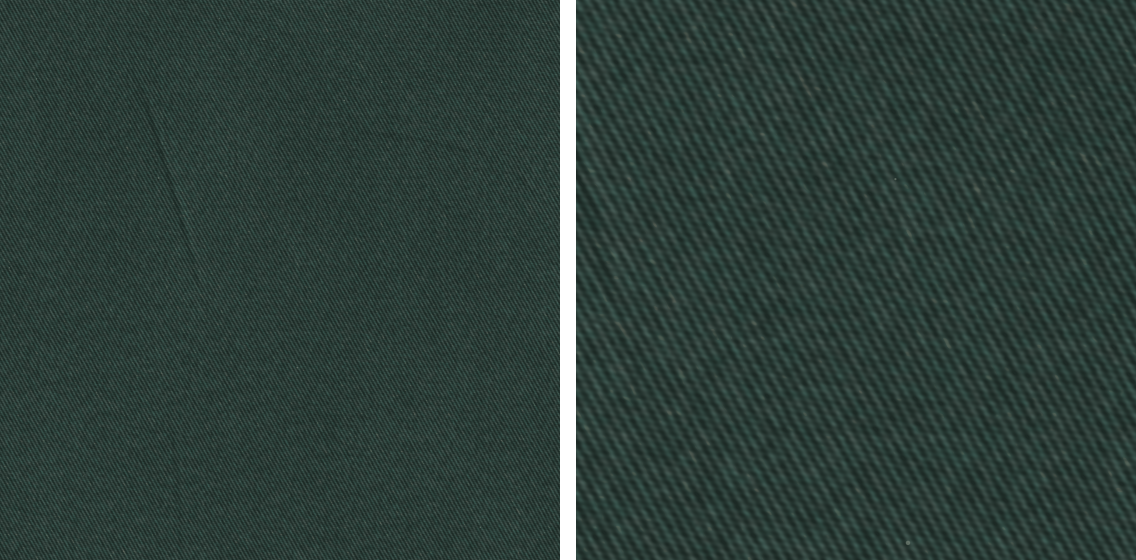
Left: the whole. Right: its middle third, enlarged.
This texture is drawn by a three.js fragment shader. Its source:

```glsl
// Dark green cotton twill: fine steep ribs falling to the right, crossed by
// weft picks that break each rib into uneven stitches. Faint shade drift,
// a few pressed creases and stray lint flecks lie over the weave.
varying vec2 vUv;

float hash(vec2 p) {
  return fract(sin(dot(p, vec2(127.1, 311.7))) * 43758.5453);
}

float noise(vec2 p) {
  vec2 i = floor(p), f = fract(p);
  f = f * f * (3.0 - 2.0 * f);
  return mix(mix(hash(i), hash(i + vec2(1.0, 0.0)), f.x),
             mix(hash(i + vec2(0.0, 1.0)), hash(i + vec2(1.0, 1.0)), f.x), f.y);
}

// Cosine wave that fades out when its period becomes too small to draw
float wave(float phase) {
  return cos(6.28318 * phase) * (1.0 - smoothstep(0.65, 1.1, fwidth(phase)));
}

// Fold from a to b: a dark valley with a paler ridge on one side
float crease(vec2 p, vec2 a, vec2 b, float bow, float width) {
  vec2 along = b - a;
  float len = length(along);
  vec2 dir = along / len;
  float t = dot(p - a, dir) / len;
  float side = dot(p - a, vec2(-dir.y, dir.x)) - bow * t * (1.0 - t);
  float ends = smoothstep(0.0, 0.25, t) * (1.0 - smoothstep(0.7, 1.0, t));
  float valley = exp(-pow(side / width, 2.0));
  float ridge = exp(-pow((side - 2.2 * width) / (1.5 * width), 2.0));
  return ends * (0.4 * ridge - valley);
}

// Small bright lint, present in few cells of a coarse grid
float lint(vec2 p) {
  vec2 cell = floor(p * 24.0);
  vec2 centre = 0.2 + 0.6 * vec2(hash(cell + 3.1), hash(cell + 8.7));
  vec2 d = (fract(p * 24.0) - centre) / 24.0;
  float size = mix(0.0006, 0.0013, hash(cell + 5.3));
  float soft = fwidth(p.x) * 0.7;
  return step(0.975, hash(cell + 1.9)) * (1.0 - smoothstep(size - soft, size + soft, length(d)));
}

void main() {
  vec2 uv = vUv;

  // Slight wander of the yarns, then rib and pick coordinates
  vec2 p = uv + 0.0012 * (vec2(noise(uv * 14.0), noise(uv * 14.0 + 40.0)) - 0.5);
  float rib = p.x * 148.0 + p.y * 82.0;
  float pick = p.y * 246.0;

  // Weave: rounded ribs, broken by picks and uneven stitches
  float weave = 0.47 + 0.30 * wave(rib);
  weave += 0.08 * wave(pick + 0.33 * rib);
  weave += 0.34 * (noise(vec2(rib * 1.8, pick)) - 0.5);
  weave += 0.24 * (noise(vec2(p.x * 400.0, p.y * 330.0)) - 0.5);
  weave += 0.06 * (noise(vec2(p.x * 190.0, p.y * 9.0)) - 0.5);
  weave += 0.05 * (noise(vec2(p.x * 7.0, p.y * 160.0)) - 0.5);

  // Faint broad shade drift
  weave += 0.07 * (noise(uv * vec2(9.0, 4.0) + 17.0) - 0.5);
  weave += 0.04 * (noise(uv * 22.0) - 0.5);

  // One long crease and fainter ones
  weave += 0.26 * crease(uv, vec2(0.235, 0.890), vec2(0.370, 0.430), 0.02, 0.0045);
  weave += 0.13 * crease(uv, vec2(0.610, 0.765), vec2(0.920, 0.705), 0.05, 0.005);
  weave += 0.13 * crease(uv, vec2(0.305, 0.260), vec2(0.325, 0.000), 0.01, 0.004);
  weave += 0.10 * crease(uv, vec2(0.560, 0.258), vec2(0.690, 0.250), 0.01, 0.004);
  weave += 0.10 * crease(uv, vec2(0.910, 0.700), vec2(0.990, 0.620), 0.00, 0.004);

  // Shade from deep gaps to lit crests, skewed to the dark end
  vec3 shadowGreen = vec3(0.110, 0.162, 0.144);
  vec3 litGreen = vec3(0.250, 0.342, 0.316);
  float shade = clamp(weave, 0.0, 1.2);
  vec3 color = mix(shadowGreen, litGreen, mix(shade, shade * shade, 0.25));

  // Stitches lean to teal or to grey, with occasional warm fibres
  float tint = noise(vec2(rib * 1.3, pick * 0.8) + 60.0) - 0.5;
  color += tint * shade * vec3(0.05, -0.008, 0.0);
  float warm = smoothstep(0.80, 0.95, noise(vec2(rib * 1.5, pick * 0.9) + 90.0));
  color += warm * smoothstep(0.4, 0.9, weave) * vec3(0.07, 0.045, 0.03);

  color = mix(color, vec3(0.50, 0.55, 0.50), 0.6 * lint(uv));
  gl_FragColor = vec4(color, 1.0);
}
```
